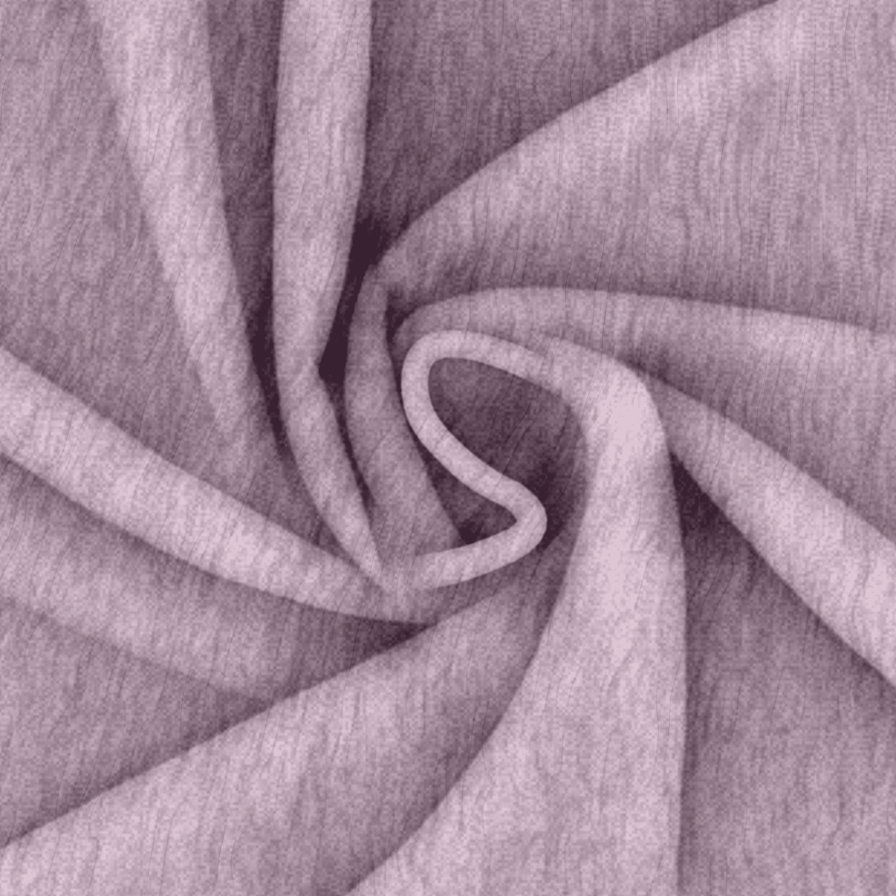
Write a WebGL 1 fragment shader that draws this texture.

```glsl
precision highp float;
// Mauve crepe cloth twisted into a spiral of soft folds around a rolled hem.
uniform vec2 u_resolution;

float hash(vec2 p) {
  return fract(sin(dot(p, vec2(127.1, 311.7))) * 43758.5453);
}

float noise(vec2 p) {
  vec2 i = floor(p), f = fract(p);
  f = f * f * (3.0 - 2.0 * f);
  return mix(mix(hash(i), hash(i + vec2(1, 0)), f.x),
             mix(hash(i + vec2(0, 1)), hash(i + 1.0), f.x), f.y);
}

// Signed distance (positive to the left of travel) and position along
// a parabolic arc from a through mid to c.
vec2 arc(vec2 p, vec2 a, vec2 mid, vec2 c) {
  vec2 b = 2.0 * mid - 0.5 * (a + c), from = a;
  float nearest = 9.0, side = 1.0, along = 0.0;
  for (int i = 1; i <= 16; i++) {
    float t = float(i) / 16.0;
    vec2 to = mix(mix(a, b, t), mix(b, c, t), t);
    vec2 e = to - from, q = p - from;
    float h = clamp(dot(q, e) / dot(e, e), 0.0, 1.0);
    float d = length(q - e * h);
    if (d < nearest) {
      nearest = d;
      side = e.x * q.y - e.y * q.x < 0.0 ? -1.0 : 1.0;
      along = t - (1.0 - h) / 16.0;
    }
    from = to;
  }
  return vec2(nearest * side, along);
}

// Shadow on the left of the arc, rounded lit ridge on the right.
float fold(vec2 p, vec2 a, vec2 mid, vec2 c, float dark, float reach, float light, float ridge) {
  vec2 k = arc(p, a, mid, c);
  float d = abs(k.x), r = (d - ridge) / ridge;
  float lit = light * exp(-r * r) - 0.06 * exp(-d / 0.007);
  float shadow = -dark * exp(-d / reach);
  float ends = smoothstep(0.0, 0.13, k.y) * (1.0 - smoothstep(0.87, 1.0, k.y));
  return ends * mix(lit, shadow, smoothstep(-0.003, 0.003, k.x));
}

float blob(vec2 p, vec2 center, vec2 radius) {
  vec2 q = (p - center) / radius;
  return exp(-dot(q, q));
}

void main() {
  vec2 uv = gl_FragCoord.xy / u_resolution;
  vec2 p = uv + 0.004 * (vec2(noise(uv * 16.0), noise(uv * 16.0 + 40.0)) - 0.5);
  float s = 0.71;

  // Upright folds at the upper left
  s += fold(p, vec2(.316, .5), vec2(.305, .753), vec2(.323, 1.08), .24, .045, .06, .04);
  s += fold(p, vec2(.443, .33), vec2(.358, .427), vec2(.31, .557), .17, .03, .05, .03);
  s += fold(p, vec2(.415, 1.08), vec2(.401, .779), vec2(.345, .56), .22, .05, .05, .03);
  s += fold(p, vec2(.345, .61), vec2(.39, .492), vec2(.432, .345), .2, .035, .05, .025);
  s += fold(p, vec2(.232, 1.08), vec2(.254, .753), vec2(.332, .427), .14, .05, .06, .05);
  s += fold(p, vec2(.26, .48), vec2(.163, .753), vec2(.078, 1.08), .09, .08, .04, .04);

  // Folds sweeping in from the lower left
  s += fold(p, vec2(-.09, .68), vec2(.163, .503), vec2(.43, .349), .15, .05, .07, .04);
  s += fold(p, vec2(.53, .305), vec2(.234, .362), vec2(-.08, .56), .18, .035, .03, .03);
  s += fold(p, vec2(.32, .21), vec2(.143, .271), vec2(-.08, .38), .08, .04, .05, .04);
  s += fold(p, vec2(-.1, 0), vec2(.247, .182), vec2(.6, .36), .18, .04, .07, .05);
  s += fold(p, vec2(.28, -.07), vec2(.532, .157), vec2(.668, .49), .19, .045, .07, .04);

  // Broad fold falling to the bottom and folds leaving to the right
  s += fold(p, vec2(.677, .596), vec2(.759, .427), vec2(.749, -.08), .2, .05, .06, .05);
  s += fold(p, vec2(.436, .596), vec2(.586, .678), vec2(1.08, .61), .16, .045, .07, .03);
  s += fold(p, vec2(.573, .629), vec2(.794, .544), vec2(1.08, .32), .15, .05, .07, .045);
  s += fold(p, vec2(1.08, .16), vec2(.872, .355), vec2(.735, .52), .22, .05, .06, .04);
  s += fold(p, vec2(.405, .68), vec2(.592, .85), vec2(.99, 1.06), .19, .07, .07, .04);

  // Inner tube and spiral rim
  s += fold(p, vec2(.435, .42), vec2(.384, .575), vec2(.44, .77), .2, .025, .03, .03);
  s += fold(p, vec2(.436, .7), vec2(.449, .544), vec2(.54, .365), .2, .03, .04, .025);
  s += fold(p, vec2(.59, .37), vec2(.658, .486), vec2(.585, .6), .14, .04, .03, .02);

  // Soft hollows and broad light
  s -= 0.25 * blob(p, vec2(.55, .53), vec2(.075, .065));
  s -= 0.14 * blob(p, vec2(.53, .405), vec2(.05, .04));
  s -= 0.18 * blob(p, vec2(.615, .475), vec2(.035, .05));
  s -= 0.08 * blob(p, vec2(.61, .36), vec2(.04, .06));
  s -= 0.1 * blob(p, vec2(.5, .7), vec2(.08, .05));
  s -= 0.06 * blob(p, vec2(.5, .9), vec2(.12, .14));
  s -= 0.08 * blob(p, vec2(.79, .43), vec2(.06, .08));
  s -= 0.1 * blob(p, vec2(.29, .58), vec2(.018, .13));
  s -= 0.1 * blob(p, vec2(.37, .61), vec2(.02, .05));
  s -= 0.07 * blob(p, vec2(.51, .21), vec2(.04, .06));
  s -= 0.08 * blob(p, vec2(.42, .285), vec2(.05, .025));
  s += 0.04 * blob(p, vec2(.7, .4), vec2(.04, .14));

  // Rolled hem curling through the centre, blending out at both ends
  vec2 top = arc(p, vec2(.69, .54), vec2(.518, .615), vec2(.462, .57));
  vec2 low = arc(p, vec2(.573, .447), vec2(.577, .394), vec2(.425, .355));
  float hem = abs(arc(p, vec2(.462, .57), vec2(.491, .504), vec2(.573, .447)).x);
  float open = 1.0, width = 0.0155;
  if (abs(top.x) < hem) {
    hem = abs(top.x);
    open = smoothstep(0.02, 0.3, top.y);
  }
  if (abs(low.x) < hem) {
    hem = abs(low.x);
    open = 1.0 - smoothstep(0.8, 1.0, low.y);
    width += 0.005 * low.y;
  }
  s -= open * 0.13 * exp(-max(hem - width, 0.0) / 0.018);
  float roll = hem / width;
  s = mix(s, 0.765 - 0.1 * roll * roll, open * (1.0 - smoothstep(width - 0.002, width + 0.002, hem)));

  // Deeper contrast between ridges and hollows
  s = 0.655 + 1.28 * (s - 0.675);

  // Crinkled grain bending with the spiral, and fine weave
  vec2 g = uv - vec2(.55, .48);
  float turn = 0.15 + 0.5 * exp(-4.0 * length(g)) - 0.3 * g.x;
  g = mat2(cos(turn), sin(turn), -sin(turn), cos(turn)) * g;
  g.x += 0.012 * noise(uv * 22.0);
  s += 0.07 * (noise(g * vec2(120, 16)) - 0.5);
  s += 0.08 * (noise(g * vec2(230, 40) + 9.0) - 0.5);
  float crease = abs(noise(g * vec2(75, 14) + 30.0) - 0.5);
  s -= 0.05 * (1.0 - smoothstep(0.0, 0.12, crease)) - 0.015;
  s += 0.13 * (noise(uv * 310.0) - 0.5);

  s = clamp(s, 0.22, 0.87);
  gl_FragColor = vec4(s - vec3(0, .092, .033), 1.0);
}
```
